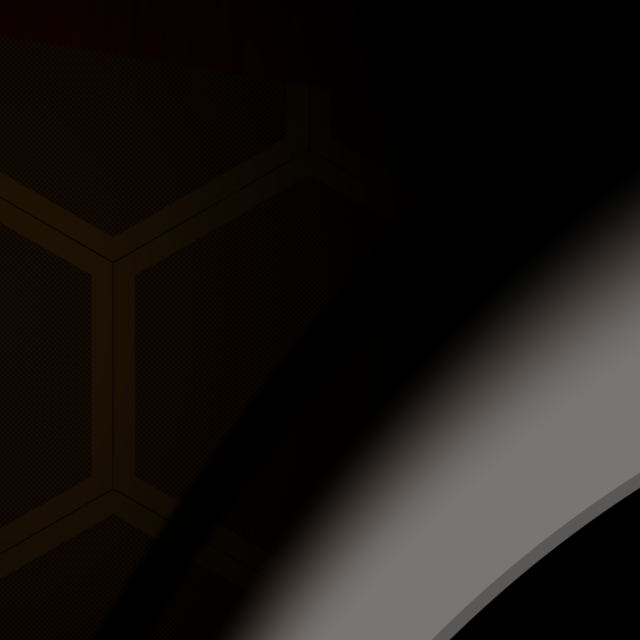
Reproduce this background procedurally as a WebGL 1 fragment shader.

```glsl
precision highp float;
uniform vec2 u_resolution;

#define HEX_CENTER vec2(0.483, 0.413)
#define HEX_INRADIUS 0.306
#define BAR_HALF 0.034
#define MESH_PERIOD 0.0082
#define BAR_COLOR vec3(0.120, 0.070, 0.014)
#define PANEL_COLOR vec3(0.084, 0.042, 0.013)
#define TOP_COLOR vec3(0.075, 0.010, 0.004)
#define GLOW_COLOR vec3(0.468, 0.462, 0.456)
#define GLOW_EDGE_COLOR vec3(0.500, 0.430, 0.380)
#define RIM_COLOR vec3(0.350, 0.345, 0.340)

vec2 hashGradient(vec2 cell) {
  float angle = 6.2832 * fract(sin(dot(cell, vec2(127.1, 311.7))) * 4375.85);
  return vec2(cos(angle), sin(angle));
}

float gradientNoise(vec2 p) {
  vec2 i = floor(p);
  vec2 f = p - i;
  vec2 u = f * f * (3.0 - 2.0 * f);
  vec2 e = vec2(1.0, 0.0);
  float low = mix(dot(hashGradient(i), f),
                  dot(hashGradient(i + e.xy), f - e.xy), u.x);
  float high = mix(dot(hashGradient(i + e.yx), f - e.yx),
                   dot(hashGradient(i + e.xx), f - e.xx), u.x);
  return mix(low, high, u.y);
}

// Distance to the nearest border of a pointy-topped hexagon grid
float hexBorder(vec2 p) {
  vec2 period = 2.0 * HEX_INRADIUS * vec2(1.0, 1.7320508);
  vec2 a = mod(p + 0.5 * period, period) - 0.5 * period;
  vec2 b = mod(p, period) - 0.5 * period;
  vec2 q = abs(dot(a, a) < dot(b, b) ? a : b);
  return HEX_INRADIUS - max(q.x, dot(q, vec2(0.5, 0.8660254)));
}

// Positive inside the circle
float circleDepth(vec2 p, vec2 center, float radius) {
  return radius - length(p - center);
}

// Coverage of the positive side of a distance
float cover(float d, float softness) {
  return smoothstep(-softness, softness, d);
}

vec3 honeycomb(vec2 p, float pixel) {
  float border = hexBorder(p - HEX_CENTER);
  vec2 wave = cos(6.2832 * p / MESH_PERIOD);
  float mesh = 0.8 + 0.4 * wave.x * wave.y;
  float bar = cover(BAR_HALF - border, pixel);
  vec3 color = mix(PANEL_COLOR * mesh, BAR_COLOR, bar);

  // Thin seam along the middle of each bar
  float seam = 1.0 - smoothstep(0.0006, 0.0006 + pixel, border);
  color *= 1.0 - 0.55 * seam;

  // Smooth streaked strip above the mesh
  float streak = 1.0 + 0.35 * gradientNoise(p * vec2(55.0, 3.0));
  float strip = cover(p.y - 0.945 + 0.165 * p.x, 0.004);
  color = mix(color, TOP_COLOR * streak, strip);

  // Light falling off from the left side
  float reach = length((p - vec2(0.0, 0.52)) * vec2(1.0, 0.65));
  return color * (1.0 - smoothstep(0.0, 0.76, reach));
}

void main() {
  vec2 p = gl_FragCoord.xy / u_resolution.y;
  float pixel = 1.0 / u_resolution.y;
  vec3 color = honeycomb(p, pixel);

  // Curved black band, with a dimmer surface beyond it
  float bandDepth = circleDepth(p, vec2(3.512, -1.978), 3.906);
  float band = cover(bandDepth, 0.009) * cover(0.070 - bandDepth, 0.014);
  color *= mix(1.0, 0.6, cover(bandDepth - 0.035, 0.02));
  color *= 1.0 - 0.92 * band;

  // Grey crescent, fading more slowly toward the right
  float glowDepth = circleDepth(p, vec2(2.600, -1.358), 2.648);
  float along = clamp((p.x - 0.33) / 0.67, 0.0, 1.0);
  float fadeWidth = mix(0.13, 0.25, along);
  float glow = pow(smoothstep(0.0, fadeWidth, glowDepth), 0.85);
  color = mix(color, mix(GLOW_EDGE_COLOR, GLOW_COLOR, glow), glow);

  // Flat rim and the black disc it encloses
  vec2 discCenter = vec2(2.004, -1.322);
  float rim = cover(circleDepth(p, discCenter, 1.875), pixel);
  float disc = cover(circleDepth(p, discCenter, 1.855), pixel);
  color = mix(color, RIM_COLOR, rim);
  color = mix(color, vec3(0.0), disc);

  gl_FragColor = vec4(color, 1.0);
}
```
